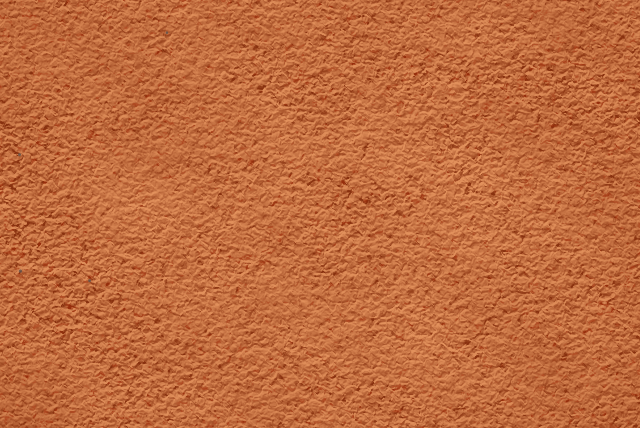
A Shadertoy shader for this texture:

```glsl
float hash(vec2 cell) {
    uvec2 q = uvec2(ivec2(cell)) * uvec2(1597u, 3571u);
    uint n = (q.x ^ (q.y << 7)) * 747796u + q.y * 28411u;
    n = (n ^ (n >> 15)) * 73244475u;
    n = (n ^ (n >> 13)) * 19349663u;
    return float((n ^ (n >> 16)) & 65535u) / 65535.0;
}

float noise(vec2 p) {
    vec2 cell = floor(p);
    vec2 f = fract(p);
    f = f * f * (3.0 - 2.0 * f);
    float low = mix(hash(cell), hash(cell + vec2(1, 0)), f.x);
    float high = mix(hash(cell + vec2(0, 1)), hash(cell + vec2(1, 1)), f.x);
    return mix(low, high, f.y);
}

vec2 turn(vec2 p, float angle) {
    float c = cos(angle), s = sin(angle);
    return vec2(c * p.x - s * p.y, s * p.x + c * p.y);
}

float broadNoise(vec2 p) {
    return 0.6 * noise(p) + 0.4 * noise(turn(p, 0.7) * 2.3 + 19.0);
}

// Plaster relief: flat-topped lumps with finer crumbs on them
float plasterHeight(vec2 p) {
    p *= vec2(0.92, 1.04);
    p += 0.006 * (vec2(noise(p * 110.0 + 7.0), noise(p * 110.0 + 83.0)) - 0.5);
    float lumps = smoothstep(0.34, 0.66, noise(turn(p, 0.4) * 46.0));
    float flakes = smoothstep(0.36, 0.64, noise(turn(p, -0.5) * 90.0 + 31.0));
    float crumbs = smoothstep(0.2, 0.8, noise(turn(p, 0.9) * 155.0 + 57.0));
    float grit = noise(turn(p, 0.2) * 260.0 + 11.0);
    return 0.28 * lumps + 0.38 * flakes + 0.42 * crumbs + 0.34 * grit;
}

// Sparse round marks, one candidate per cell
float specks(vec2 p, float cells, float rarity, float radius) {
    vec2 cell = floor(p * cells);
    vec2 centre = 0.25 + 0.5 * vec2(hash(cell + 211.0), hash(cell + 467.0));
    float dist = length(fract(p * cells) - centre) / cells;
    float size = radius * (0.6 + 0.4 * hash(cell + 89.0));
    return step(rarity, hash(cell + 701.0)) * (1.0 - smoothstep(0.5 * size, 1.4 * size, dist));
}

void mainImage(out vec4 fragColor, in vec2 fragCoord) {
    vec2 p = fragCoord / iResolution.y;
    vec2 fromCentre = 2.0 * fragCoord / iResolution.xy - 1.0;

    // Light from above brightens upper faces and shades undersides
    float height = plasterHeight(p);
    float slope = height - plasterHeight(p + vec2(-0.001, 0.0036));
    float roughness = mix(0.55, 1.45, broadNoise(turn(p, 0.45) * vec2(4.0, 7.0) + 5.0));
    float relief = tanh(3.1 * roughness * slope);
    relief *= relief < 0.0 ? 0.52 : 0.46;

    // Uneven paint, shaded hollows and darker borders
    float tone = 0.71 + relief;
    tone += 0.2 * (broadNoise(turn(p, 0.5) * vec2(2.5, 5.0) + 41.0) - 0.5);
    tone += 0.16 * (broadNoise(turn(p, 0.3) * vec2(10.0, 16.0) + 67.0) - 0.5);
    tone -= 0.2 * roughness * (1.0 - smoothstep(0.25, 0.5, height));
    tone -= 0.09 * dot(fromCentre, fromCentre);

    // Small broken pits, gathered where the plaster is rough
    float pits = smoothstep(0.74, 0.88, noise(turn(p, 0.6) * 120.0 + 171.0));
    tone -= 0.45 * pits * roughness * (1.0 - smoothstep(-0.1, 0.3, slope));
    tone -= 0.4 * specks(p, 60.0, 0.95, 0.0024);
    tone = clamp(tone, -0.3, 1.15);

    vec3 shadedOrange = vec3(0.61, 0.27, 0.12);
    vec3 litOrange = vec3(0.85, 0.53, 0.33);
    vec3 color = mix(shadedOrange, litOrange, tone);

    // Faint reddish stain in the deeper shade, and a rare grey stone chip
    float stain = smoothstep(0.6, 0.85, noise(p * 75.0 + 137.0)) * (1.0 - smoothstep(0.1, 0.6, tone));
    color += stain * vec3(0.05, -0.01, -0.01);
    vec3 chipGrey = vec3(0.36, 0.31, 0.29);
    color = mix(color, chipGrey, 0.8 * specks(p + 3.0, 7.0, 0.97, 0.004));

    fragColor = vec4(color, 1.0);
}
```
